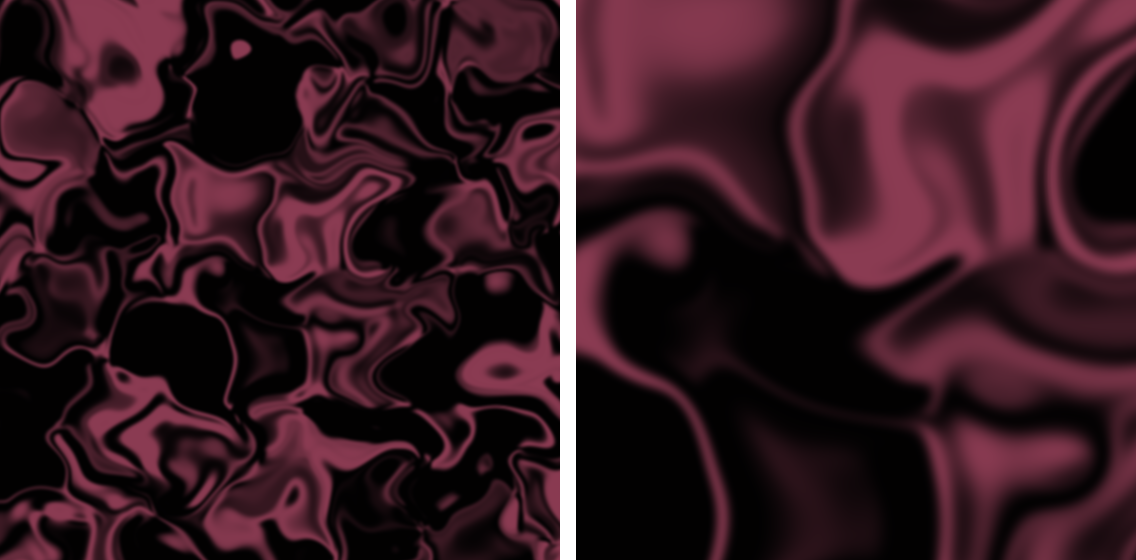
Left, the full canvas; right, a detail of the centre.
This texture is drawn by a WebGL 2 fragment shader. Its source:

```glsl
#version 300 es
precision highp float;
// Plum marbling on black: gradient noise whose coordinates are folded
// repeatedly by more gradient noise, giving broad patches and thin swirls.
// A small Gaussian kernel softens every edge by a fixed share of the canvas.

uniform vec2 u_resolution;
out vec4 fragColor;

const vec3 INK = vec3(0.006, 0.004, 0.005);
const vec3 PLUM = vec3(0.54, 0.23, 0.32);
const float SCALE = 8.5;          // noise cells across the canvas
const int WARP_STEPS = 4;         // number of folds
const float WARP = 1.15;          // strength of each fold, in cells
const float RAMP_LOW = -0.15;     // noise level where ink ends
const float RAMP_HIGH = 0.36;     // noise level where full plum begins
const int BLUR_RADIUS = 2;        // kernel samples to each side
const float BLUR_STEP = 0.002;    // sample spacing, in canvas units
const float BLUR_FALLOFF = 0.3;
const float TAU = 6.2831853;

// Unit gradient with a hashed direction for one lattice corner
vec2 cornerGradient(ivec2 cell) {
  uint h = uint(cell.x) * 1597334677u ^ uint(cell.y) * 3812015801u;
  h = (h ^ (h >> 15)) * 2246822519u;
  h = (h ^ (h >> 13)) * 3266489917u;
  h ^= h >> 16;
  float angle = TAU * float(h & 65535u) / 65536.0;
  return vec2(cos(angle), sin(angle));
}

float gradientNoise(vec2 p) {
  vec2 base = floor(p);
  vec2 f = p - base;
  ivec2 c = ivec2(base);
  vec2 s = f * f * f * (f * (f * 6.0 - 15.0) + 10.0);
  float a = dot(cornerGradient(c), f);
  float b = dot(cornerGradient(c + ivec2(1, 0)), f - vec2(1.0, 0.0));
  float d = dot(cornerGradient(c + ivec2(0, 1)), f - vec2(0.0, 1.0));
  float e = dot(cornerGradient(c + ivec2(1, 1)), f - vec2(1.0, 1.0));
  return mix(mix(a, b, s.x), mix(d, e, s.x), s.y);
}

// Amount of plum at a canvas position
float marble(vec2 uv) {
  vec2 p = uv * SCALE + vec2(23.4, 41.7);
  for (int i = 0; i < WARP_STEPS; i++) {
    vec2 shift = float(i) * vec2(17.37, 9.61);
    p += WARP * vec2(gradientNoise(p + shift),
                     gradientNoise(p + shift + vec2(71.53, 38.29)));
  }
  return smoothstep(RAMP_LOW, RAMP_HIGH, gradientNoise(p + vec2(113.2, 87.6)));
}

void main() {
  vec2 uv = gl_FragCoord.xy / min(u_resolution.x, u_resolution.y);

  // Gaussian average over a small neighbourhood
  float sum = 0.0;
  float total = 0.0;
  for (int y = -BLUR_RADIUS; y <= BLUR_RADIUS; y++) {
    for (int x = -BLUR_RADIUS; x <= BLUR_RADIUS; x++) {
      vec2 offset = vec2(x, y);
      float weight = exp(-BLUR_FALLOFF * dot(offset, offset));
      sum += weight * marble(uv + offset * BLUR_STEP);
      total += weight;
    }
  }

  fragColor = vec4(mix(INK, PLUM, sum / total), 1.0);
}
```
